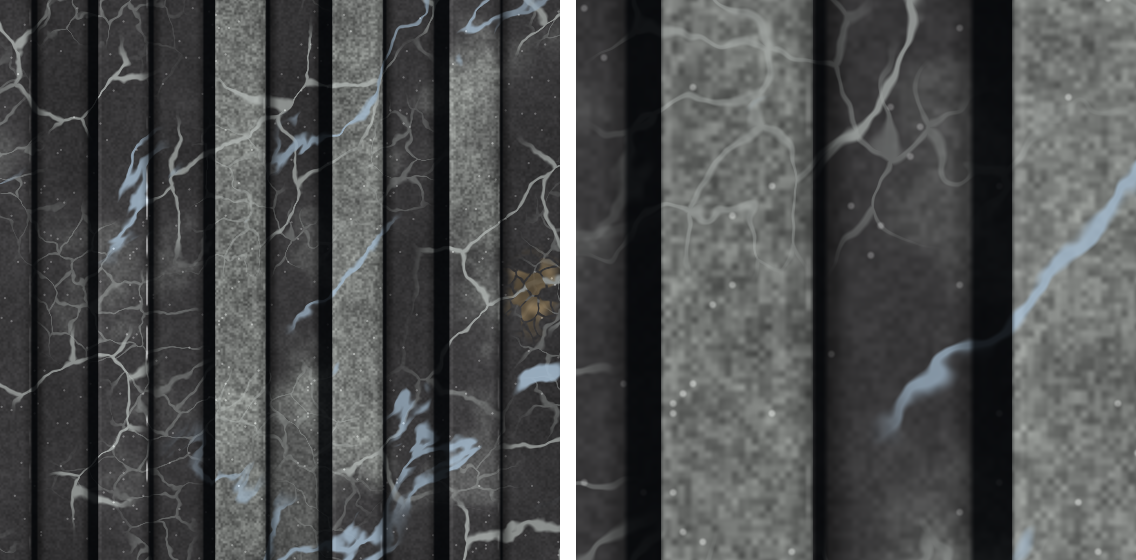
Left: the whole. Right: its middle third, enlarged.
Reproduce this texture procedurally as a WebGL 1 fragment shader.

```glsl
precision highp float;
// Fluted dark marble: raised and sunken vertical slats with pale veins and worn grey patches.
uniform vec2 u_resolution;

// Slat layout, in canvas widths
const float PITCH = 0.2092;
const float FIRST_CROWN = 0.1745;
const float CROWN_WIDTH = 0.091;
const vec2 SLIT_WIDTH = vec2(0.011, 0.004);   // left side, right side of the canvas
const vec2 GROOVE_WIDTH = vec2(0.015, 0.031);
const float EDGE_SOFTNESS = 0.0025;
const float GROOVE_LIGHT = 0.17;

// Stone
const vec3 DARK_STONE = vec3(0.222, 0.219, 0.224);
const vec3 PALE_STONE = vec3(0.435, 0.445, 0.435);
const vec3 VEIN_WHITE = vec3(0.66, 0.68, 0.67);
const vec3 VEIN_BLUE = vec3(0.60, 0.68, 0.75);
const vec3 OCHRE = vec3(0.50, 0.43, 0.32);
const vec2 OCHRE_CENTER = vec2(0.95, 0.48);
const vec2 STREAK_CENTER = vec2(0.965, 0.335);
const float GRAIN_SCALE = 250.0;
const float FLECK_SCALE = 170.0;
const float FLECK_SHARE = 0.018;

float hash(vec2 p) {
  return fract(sin(dot(p, vec2(127.1, 311.7))) * 43758.5);
}

float noise(vec2 p) {
  vec2 i = floor(p), f = fract(p);
  f = f * f * (3.0 - 2.0 * f);
  return mix(mix(hash(i), hash(i + vec2(1.0, 0.0)), f.x),
             mix(hash(i + vec2(0.0, 1.0)), hash(i + 1.0), f.x), f.y);
}

float fbm(vec2 p) {
  float sum = 0.0, amp = 0.5;
  for (int i = 0; i < 5; i++) {
    sum += amp * noise(p);
    p = mat2(1.6, 1.2, -1.2, 1.6) * p + 7.3;
    amp *= 0.5;
  }
  return sum;
}

// Gap between the nearest and second nearest cell points; zero on cell borders
float cellBorder(vec2 p) {
  vec2 cell = floor(p);
  float near = 9.0, second = 9.0;
  for (int y = -1; y <= 1; y++) {
    for (int x = -1; x <= 1; x++) {
      vec2 c = cell + vec2(float(x), float(y));
      float d = length(c + vec2(hash(c), hash(c + 41.7)) - p);
      second = min(second, max(near, d));
      near = min(near, d);
    }
  }
  return second - near;
}

float line(float d, float width) {
  return 1.0 - smoothstep(0.25 * width, width, abs(d));
}

float band(float x, float from, float to, float soft) {
  return smoothstep(from - soft, from + soft, x) * (1.0 - smoothstep(to - soft, to + soft, x));
}

void main() {
  vec2 p = gl_FragCoord.xy / u_resolution;

  // Slat coordinates; the last sunken slat is slightly wider
  float across = p.x - 0.03 * smoothstep(0.9, 1.0, p.x) - FIRST_CROWN;
  float slat = floor(across / PITCH);
  float u = across - slat * PITCH;
  float sunkStart = CROWN_WIDTH + mix(SLIT_WIDTH.x, SLIT_WIDTH.y, p.x);
  float sunkEnd = PITCH - mix(GROOVE_WIDTH.x, GROOVE_WIDTH.y, p.x);
  float crown = band(u, 0.0, CROWN_WIDTH, EDGE_SOFTNESS);
  float sunk = band(u, sunkStart, sunkEnd, EDGE_SOFTNESS);

  // Worn grey patches, shrinking towards the right
  float cloud = fbm(p * 7.0) - 0.48;
  float reach = 0.8 - 0.325 * (slat - 1.0);
  float crownWear = step(0.5, slat) * smoothstep(-0.1, 0.1, reach - abs(p.y - 0.65) + 0.4 * cloud);
  float sunkWear = max(0.0, 1.0 - abs(slat - 1.0)) * smoothstep(-0.1, 0.1, 0.3 - p.y + 0.5 * cloud);
  float wear = mix(0.6 * sunkWear, crownWear, step(u, CROWN_WIDTH));
  wear = clamp(wear + 0.3 * smoothstep(0.1, 0.25, cloud), 0.0, 1.0);

  // Stone body with grain
  float grain = 0.6 * noise(p * GRAIN_SCALE) + 0.4 * noise(p * GRAIN_SCALE * 0.5 + 9.0) - 0.5;
  vec3 color = mix(DARK_STONE, PALE_STONE, wear * (0.75 + 0.5 * fbm(p * 22.0)));
  color *= 1.0 + 0.5 * cloud + grain * mix(0.35, 0.65, wear);

  // Veins: broad blue diagonals, white cracks and faint hairlines
  vec2 warped = p + 0.09 * (vec2(fbm(p * 8.0), fbm(p * 8.0 + 31.0)) - 0.48);
  vec2 diagonal = vec2(warped.x + warped.y, 1.2 * warped.x - warped.y);
  float ragged = 0.55 + 0.9 * noise(p * 55.0);
  float broad = line(fbm(diagonal * vec2(1.6, 4.5) + 3.7) - 0.48, 0.03 * ragged)
              * smoothstep(0.48, 0.68, noise(p * 5.0 + 12.0));
  float crack = line(cellBorder(diagonal * vec2(3.2, 4.6) + 5.0), 0.055 * ragged)
              * smoothstep(0.4, 0.65, noise(p * 6.0 + 27.0));
  float hair = line(cellBorder(warped * 17.0 + 2.0 * cloud), 0.1 * ragged)
             * smoothstep(0.5, 0.75, noise(p * 7.0 + 53.0));
  color = mix(color, VEIN_WHITE, 0.4 * hair);
  color = mix(color, VEIN_WHITE, 0.8 * crack);
  color = mix(color, VEIN_BLUE, 0.85 * broad);

  // Cracked ochre patch with a pale streak below it
  float patchDist = length((warped - OCHRE_CENTER) * vec2(1.0, 0.75));
  float shards = smoothstep(0.04, 0.2, cellBorder(warped * 34.0));
  float ochre = (1.0 - smoothstep(0.03, 0.065, patchDist)) * smoothstep(0.3, 0.5, noise(p * 38.0));
  color = mix(color, OCHRE * (0.65 + 0.6 * noise(p * 60.0)), 0.85 * ochre * shards);
  vec2 s = mat2(0.5, 0.87, -0.87, 0.5) * (warped - STREAK_CENTER);
  float streak = 1.0 - smoothstep(0.7, 1.1, length(s / vec2(0.018, 0.075)));
  color = mix(color, VEIN_BLUE * 1.1, 0.9 * streak);

  // Scattered pale flecks
  vec2 fleckCell = p * FLECK_SCALE;
  float fleck = step(1.0 - FLECK_SHARE, hash(floor(fleckCell)))
              * (1.0 - smoothstep(0.15, 0.5, length(fract(fleckCell) - 0.5)));
  color += 0.2 * fleck;

  // Relief shading, bevel glints and chipped edges
  float crownLight = 1.06 - 0.3 * smoothstep(0.074, CROWN_WIDTH, u);
  float sunkLight = mix(0.55, 0.96, smoothstep(sunkStart, sunkStart + 0.018, u))
                  * (1.0 - 0.3 * smoothstep(sunkEnd - 0.016, sunkEnd, u));
  color *= GROOVE_LIGHT + (crownLight - GROOVE_LIGHT) * crown + (sunkLight - GROOVE_LIGHT) * sunk;
  color += vec3(0.0, 0.006, 0.014) * (1.0 - crown) * (1.0 - sunk);
  color += 0.045 * band(u, 0.002, 0.007, 0.002) * crown;
  float chipped = smoothstep(0.5, 0.75, noise(vec2(slat * 7.0, p.y * 32.0)));
  float chipStrength = mix(0.08, 0.45, (1.0 - step(0.5, abs(slat))) * band(p.y, 0.1, 0.7, 0.05));
  color += chipStrength * chipped * band(u, 0.0865, 0.0895, 0.0012);

  gl_FragColor = vec4(clamp(color, 0.0, 1.0), 1.0);
}
```
